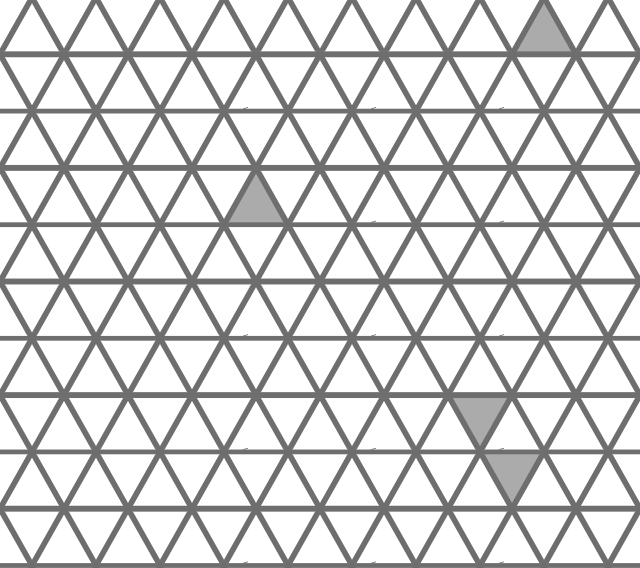
This pattern is drawn by a Shadertoy shader. Its source:

```glsl
// Grey triangular lattice on white with a few filled triangles and small burrs on the thin rules.

const vec2 REPEATS = vec2(10.0);      // triangles across, rows up
const float BASELINE = 0.044;         // height of the lowest rule, in rows
const float DIAGONAL_HALF = 0.050;    // half line widths, in rows
const float THICK_HALF = 0.052;
const float THIN_HALF = 0.042;

const vec3 PAPER = vec3(1.0);
const vec3 LINE = vec3(0.43);
const vec3 FILL = vec3(0.67);

// Filled cells: (centre in half columns, row)
const vec2 FILLED[4] = vec2[4](vec2(17, 9), vec2(8, 6), vec2(15, 2), vec2(16, 1));

float coverage(float dist, float pixel) {
    return clamp(0.5 - dist / pixel, 0.0, 1.0);
}

float toNearestInteger(float x) {
    return abs(x - round(x));
}

float segmentDistance(vec2 p, vec2 a, vec2 b) {
    vec2 ab = b - a;
    return length(p - a - ab * clamp(dot(p - a, ab) / dot(ab, ab), 0.0, 1.0));
}

// Signed distance to the lattice; slant holds the two diagonal coordinates
float latticeDistance(vec2 slant, float row, float cellWidth) {
    float slope = cellWidth / length(vec2(1.0, 0.5 * cellWidth));
    float diagonal = min(toNearestInteger(slant.x), toNearestInteger(slant.y)) * slope;
    bool isThick = mod(round(row), 2.0) > 0.5;
    float rule = toNearestInteger(row) - (isThick ? THICK_HALF : THIN_HALF);
    return min(diagonal - DIAGONAL_HALF, rule);
}

// Wrapped identity of the triangle: (centre in half columns, row)
vec2 triangleCell(vec2 slant, float row) {
    vec2 corner = floor(slant);
    return mod(vec2(corner.x + corner.y + 2.0, floor(row)), vec2(2.0, 1.0) * REPEATS);
}

float isFilled(vec2 cell) {
    float found = 0.0;
    for (int i = 0; i < FILLED.length(); i++) {
        vec2 gap = abs(cell - FILLED[i]);
        found = max(found, step(max(gap.x, gap.y), 0.5));
    }
    return found;
}

// Short slanted burrs on top of every thin rule, in every second column
float burrDistance(vec2 grid, float cellWidth) {
    float column = clamp(round((grid.x - 3.84) * 0.5), 0.0, 2.0);
    vec2 local = vec2(grid.x - 3.84 - 2.0 * column, grid.y - 2.0 * round(grid.y * 0.5));
    local.x *= cellWidth;
    return segmentDistance(local, vec2(-0.04, 0.042), vec2(0.03, 0.062)) - 0.007;
}

void mainImage(out vec4 fragColor, in vec2 fragCoord) {
    // Grid units: one triangle side across, one row up
    vec2 grid = fragCoord / iResolution.xy * REPEATS - vec2(0.0, BASELINE);
    float cellWidth = iResolution.x / iResolution.y * REPEATS.y / REPEATS.x;
    float pixel = REPEATS.y / iResolution.y;
    vec2 slant = grid.x - 0.5 + vec2(0.5, -0.5) * grid.y;

    // Layers: paper, burrs, filled triangles, lattice
    vec3 color = mix(PAPER, LINE, coverage(burrDistance(grid, cellWidth), pixel));
    color = mix(color, FILL, isFilled(triangleCell(slant, grid.y)));
    color = mix(color, LINE, coverage(latticeDistance(slant, grid.y, cellWidth), pixel));
    fragColor = vec4(color, 1.0);
}
```
